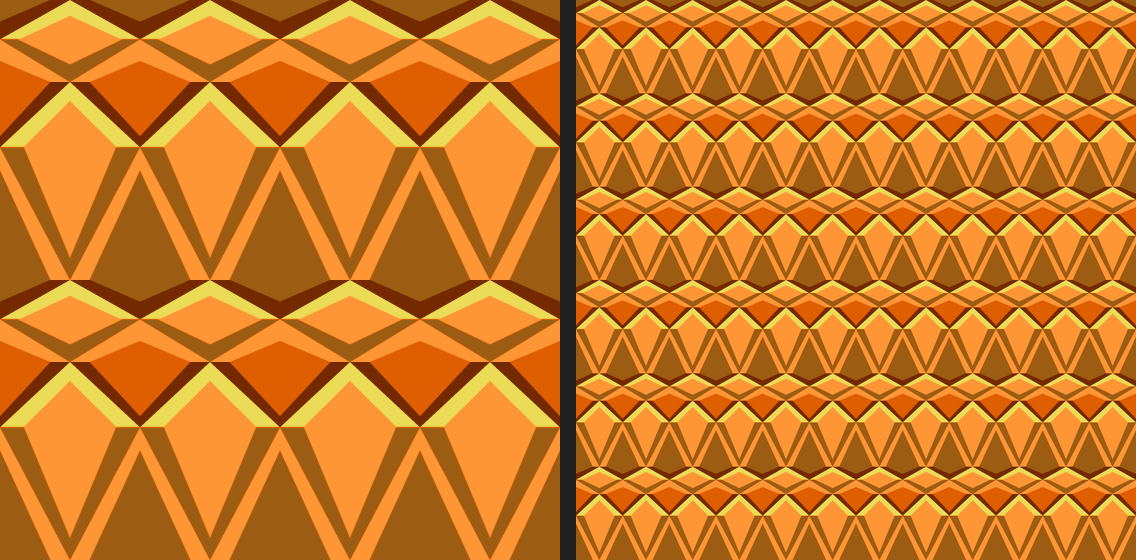
Left, the tile; right, the same tile 3 across and 3 down.
This pattern is drawn by a WebGL 2 fragment shader. Its source:

```glsl
#version 300 es
precision highp float;
// Bands of faceted kites: four across, two down, each a flat and a tall kite.
uniform vec2 u_resolution;
out vec4 fragColor;

const vec3 ORANGE = vec3(1.00, 0.59, 0.21);
const vec3 OLIVE  = vec3(0.61, 0.36, 0.07);
const vec3 RUST   = vec3(0.87, 0.37, 0.00);
const vec3 YELLOW = vec3(0.92, 0.86, 0.34);
const vec3 BROWN  = vec3(0.46, 0.16, 0.00);

// Signed distance, in canvas units, to the slanted line a = slope * (t - start).
float edge(float a, float t, float start, float slope, float height) {
  return (a - slope * (t - start)) / length(vec2(8.0, slope / height));
}

// Half a kite: t runs from its tip (0) to its waist (1), a from axis (0) to side (1).
// core = tip and half-width of the inner kite; gap = foot and peak of the outer wedge.
vec3 halfKite(float a, float t, float height, vec2 core, vec2 gap,
              vec3 rim, vec3 band, vec3 wedge, float fringe) {
  float inner = edge(a, t, core.x, core.y / (1.0 - core.x), height);
  float side  = edge(a, t, 0.0, 1.0, height);
  float slope = (1.0 - gap.x) / gap.y;
  float outer = edge(a, t, -gap.x / slope, slope, height);

  vec3 color = inner < 0.0 ? ORANGE : side < 0.0 ? rim : outer < 0.0 ? band : wedge;

  // Thin rust fringe on the slanted edges and along the waist of the rim
  float nearest = min(abs(inner), min(abs(side), abs(outer)));
  if (nearest < fringe) color = mix(color, RUST, 0.7);
  if (inner > 0.0 && (1.0 - t) * height < 0.0011) color = mix(color, RUST, 0.8);
  return color;
}

vec3 pattern(vec2 p) {
  float a = abs(fract(p.x * 4.0) - 0.5) * 2.0;
  float y = fract(-p.y * 2.0) * 384.0; // depth below the top of the repeat

  // Flat kite, upper and lower halves
  if (y < 54.0)
    return halfKite(a, y / 54.0, 54.0 / 768.0, vec2(0.40, 0.73), vec2(0.29, 0.55),
                    YELLOW, BROWN, OLIVE, 0.0);
  if (y < 112.5)
    return halfKite(a, (112.5 - y) / 58.5, 58.5 / 768.0, vec2(0.41, 0.75), vec2(0.29, 0.49),
                    OLIVE, ORANGE, RUST, 0.0006);
  // Tall kite, upper and lower halves
  if (y < 202.0)
    return halfKite(a, (y - 112.5) / 89.5, 89.5 / 768.0, vec2(0.29, 0.667), vec2(0.28, 0.83),
                    YELLOW, BROWN, RUST, 0.0);
  return halfKite(a, (384.0 - y) / 182.0, 182.0 / 768.0, vec2(0.165, 0.66), vec2(0.28, 0.824),
                  OLIVE, ORANGE, OLIVE, 0.0006);
}

void main() {
  // Average a 4 by 4 grid of samples to smooth every edge
  vec3 sum = vec3(0.0);
  for (int i = 0; i < 16; i++) {
    vec2 offset = (vec2(i % 4, i / 4) + 0.5) / 4.0 - 0.5;
    sum += pattern((gl_FragCoord.xy + offset) / u_resolution);
  }
  fragColor = vec4(sum / 16.0, 1.0);
}
```
